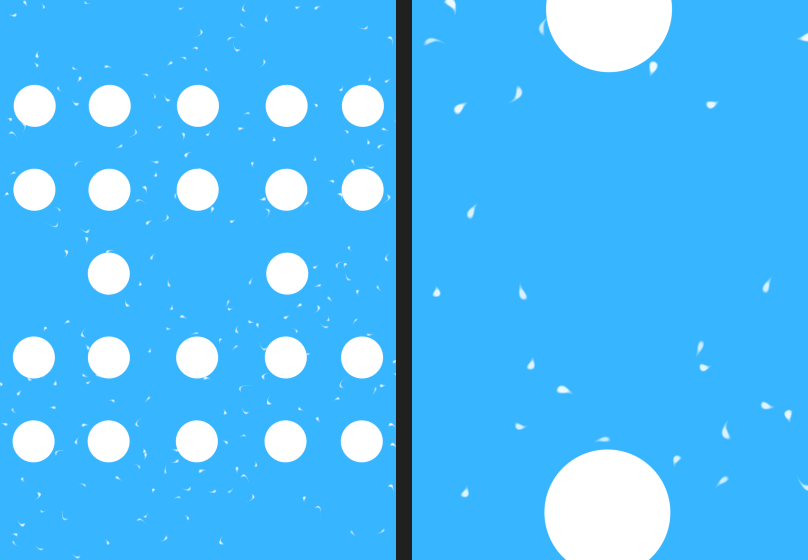
Left, the full canvas; right, a detail of the centre.
Write a Shadertoy shader that draws this pattern.

```glsl
vec2 hash22(vec2 p) {
    vec3 q = fract(vec3(p.xyx) * vec3(0.1031, 0.1030, 0.0973));
    q += dot(q, q.yzx + 33.33);
    return fract((q.xx + q.yz) * q.zy);
}

// Signed distance to the nearest disc; the middle row keeps only columns 1 and 3.
float discGrid(vec2 p) {
    float columns[5] = float[5](0.0862, 0.2757, 0.4985, 0.7224, 0.9150);
    float d = 1.0;
    for (int row = 0; row < 5; row++) {
        for (int col = 0; col < 5; col++) {
            if (row == 2 && col % 2 == 0) continue;
            float drift = 0.0007 * float(row - 2);
            if (row == 2) drift = col == 1 ? -0.001 : 0.003;
            vec2 center = vec2(columns[col] + drift, 0.2996 + 0.2118 * float(row));
            d = min(d, length(p - center) - 0.053);
        }
    }
    return d;
}

// Slow waves that gather the flecks into loose clusters.
float fleckDensity(vec2 p) {
    float waves = sin(p.x * 13.0 + 2.0 * sin(p.y * 7.0)) + sin(p.y * 17.0 - p.x * 6.0 + 1.3);
    return 0.31 + 0.11 * waves;
}

// Bent, tapered grain: negative inside.
float fleckShape(vec2 p, float angle, vec2 variation) {
    float c = cos(angle), s = sin(angle);
    p = mat2(c, -s, s, c) * p;
    p.y -= (variation.x - 0.5) * 160.0 * p.x * p.x;
    vec2 radii = vec2(mix(0.0035, 0.0062, variation.x), mix(0.0017, 0.0030, variation.y));
    radii.y *= clamp(1.0 + 90.0 * p.x, 0.5, 1.5);
    return (length(p / radii) - 1.0) * radii.y;
}

// Cellular scatter, at most one fleck per cell.
float flecks(vec2 p, float pixel) {
    float coverage = 0.0;
    vec2 home = floor(p * 22.0);
    for (int y = -1; y <= 1; y++) {
        for (int x = -1; x <= 1; x++) {
            vec2 cell = home + vec2(x, y);
            vec2 center = (cell + hash22(cell + 17.0)) / 22.0;
            vec2 pick = hash22(cell + 71.0);
            if (pick.x > fleckDensity(center)) continue;
            vec2 variation = hash22(cell + 139.0);
            float d = fleckShape(p - center, pick.y * 6.2832, variation);
            float soft = max(pixel, 0.0011);
            float opacity = mix(0.75, 0.98, variation.y);
            coverage = max(coverage, opacity * (1.0 - smoothstep(-soft, soft, d)));
        }
    }
    return coverage;
}

void mainImage(out vec4 fragColor, in vec2 fragCoord) {
    vec2 p = fragCoord / iResolution.x;
    float pixel = 1.0 / iResolution.x;

    vec3 color = vec3(0.22, 0.71, 1.0);
    color = mix(color, vec3(0.96, 0.99, 1.0), flecks(p, pixel));
    color = mix(color, vec3(1.0), 1.0 - smoothstep(-0.7 * pixel, 0.7 * pixel, discGrid(p)));
    fragColor = vec4(color, 1.0);
}
```
